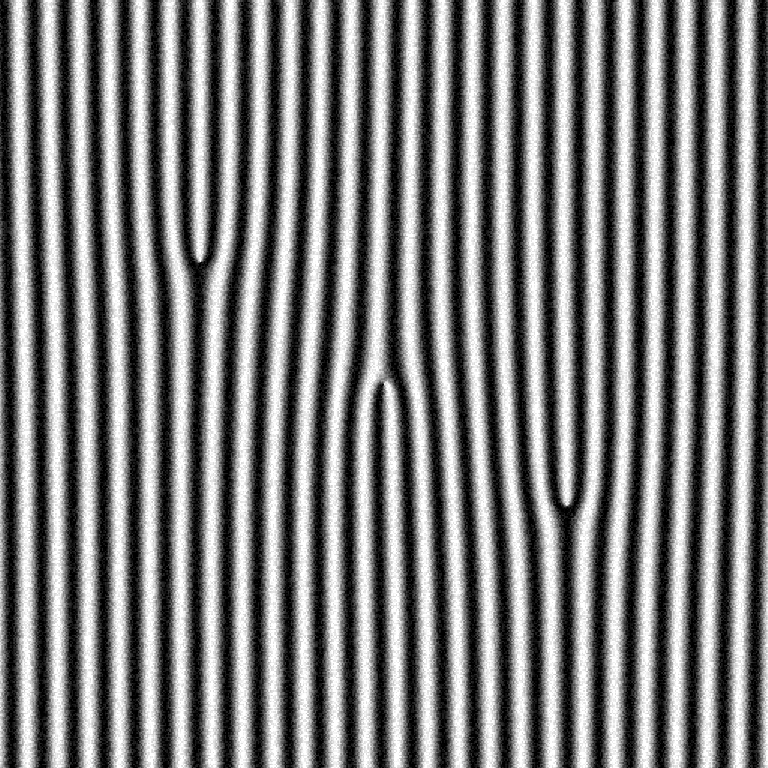
Give the GLSL for this pattern, as a Shadertoy shader.

```glsl
// Vertical sinusoidal fringes with three fork dislocations and fine grain.
#define FRINGES 25.08              // fringe periods across the canvas
#define PHASE -1.6                 // phase at the left edge, radians
#define FORKS 3                    // number of dislocations
#define FORK_CENTER vec2(0.5, 0.5) // position of the middle fork
#define FORK_STEP vec2(0.2385, -0.159) // offset from one fork to the next
#define GRAIN 0.13                 // grain amplitude
#define GRAIN_CELLS 512.0          // grain cells across the canvas

const float TAU = 6.2831853;

// Integer hash of a grid cell, 0 to 1
float hash(uvec2 cell) {
    uint h = cell.x * 1597334677u ^ cell.y * 3812015801u;
    h = (h ^ (h >> 16)) * 2246822519u;
    h = (h ^ (h >> 13)) * 3266489917u;
    h ^= h >> 16;
    return float(h >> 8) / 16777216.0;
}

// Plane wave phase plus one winding angle per fork, alternating in sign
float fringePhase(vec2 p) {
    float phase = TAU * FRINGES * p.x + PHASE;
    float winding = -1.0;
    for (int i = 0; i < FORKS; i++) {
        float slot = float(i) - 0.5 * float(FORKS - 1);
        vec2 d = p - FORK_CENTER - slot * FORK_STEP;
        phase += winding * atan(d.y, d.x);
        winding = -winding;
    }
    return phase;
}

void mainImage(out vec4 fragColor, in vec2 fragCoord) {
    vec2 uv = fragCoord / iResolution.xy;

    // Smooth fringe brightness
    float light = 0.5 + 0.5 * cos(fringePhase(uv));

    // Additive grain on a fixed grid
    uvec2 cell = uvec2(floor(uv * GRAIN_CELLS));
    light += GRAIN * (2.0 * hash(cell) - 1.0);

    fragColor = vec4(vec3(clamp(light, 0.0, 1.0)), 1.0);
}
```
